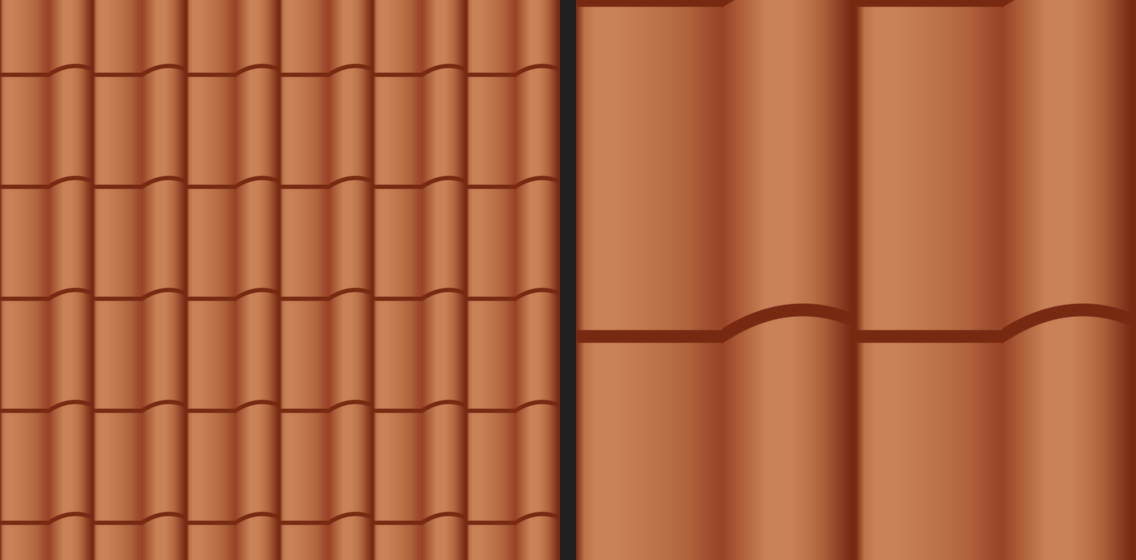
Left: the whole. Right: its middle third, enlarged.
This pattern is drawn by a WebGL 1 fragment shader. Its source:

```glsl
precision highp float;

uniform vec2 u_resolution;

// Layout: whole repeats across and down
const vec2 TILES = vec2(6.0, 5.0);

// Positions across one tile (0 to 1)
const float VALLEY = 0.525;
const float CREST = 0.81;
const float CREST_HALF_WIDTH = 0.29;

// Lower edge of each tile; height and width are shares of the canvas
const float EDGE_LEVEL = 0.332;
const float EDGE_RISE = 0.0158;
const float EDGE_HALF_WIDTH = 0.0038;

// Fired clay, from deep shade to highlight
const vec3 SHADE = vec3(0.47, 0.16, 0.07);
const vec3 DUSK = vec3(0.55, 0.24, 0.14);
const vec3 RUST = vec3(0.60, 0.26, 0.15);
const vec3 CLAY = vec3(0.63, 0.31, 0.19);
const vec3 WARM = vec3(0.69, 0.39, 0.24);
const vec3 SAND = vec3(0.74, 0.45, 0.29);
const vec3 LIGHT = vec3(0.79, 0.51, 0.34);

// Continues a gradient towards the next colour between two positions
vec3 blend(vec3 current, vec3 next, float from, float to, float u) {
    return mix(current, next, clamp((u - from) / (to - from), 0.0, 1.0));
}

// Flat pan: lit beside the seam, darkening into the valley
vec3 panColor(float u) {
    vec3 c = blend(SHADE, SAND, 0.0, 0.03, u);
    c = blend(c, LIGHT, 0.03, 0.07, u);
    c = blend(c, SAND, 0.13, 0.29, u);
    c = blend(c, WARM, 0.29, 0.40, u);
    c = blend(c, CLAY, 0.40, 0.465, u);
    return blend(c, RUST, 0.465, VALLEY, u);
}

// Round roll: highlight left of the crest, deep shade at the seam
vec3 rollColor(float u) {
    vec3 c = blend(RUST, WARM, VALLEY, 0.60, u);
    c = blend(c, LIGHT, 0.60, 0.68, u);
    c = blend(c, SAND, 0.76, 0.83, u);
    c = blend(c, WARM, 0.83, 0.875, u);
    c = blend(c, DUSK, 0.875, 0.945, u);
    return blend(c, SHADE, 0.945, 0.985, u);
}

// Signed distance to the overlap line, in canvas units
float edgeDistance(vec2 cell) {
    float t = (cell.x - CREST) / CREST_HALF_WIDTH;
    float onRoll = step(-1.0, t);
    float rise = onRoll * EDGE_RISE * (1.0 - t * t);
    float slope = onRoll * 2.0 * EDGE_RISE * t * TILES.x / CREST_HALF_WIDTH;
    float offset = (cell.y - EDGE_LEVEL) / TILES.y - rise;
    return abs(offset) / sqrt(1.0 + slope * slope) - EDGE_HALF_WIDTH;
}

void main() {
    vec2 cell = fract(gl_FragCoord.xy / u_resolution * TILES);
    float pixel = 1.0 / min(u_resolution.x, u_resolution.y);

    // Curved clay surface
    float columnPixel = pixel * TILES.x;
    float roll = smoothstep(-columnPixel, columnPixel, cell.x - VALLEY);
    vec3 color = mix(panColor(cell.x), rollColor(cell.x), roll);

    // Dark overlap between rows
    float edge = 1.0 - smoothstep(-pixel, pixel, edgeDistance(cell));
    color = mix(color, SHADE, edge);

    gl_FragColor = vec4(color, 1.0);
}
```
